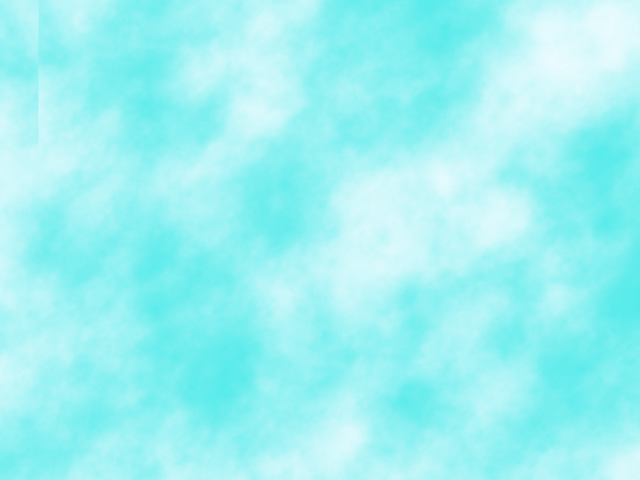
This texture is drawn by a WebGL 2 fragment shader. Its source:

```glsl
#version 300 es
precision highp float;
// Soft turquoise and white clouds: rotated octaves of value noise are summed,
// gently compressed and mapped onto a cyan ramp. A small corner tile samples
// the same clouds at a shift, which leaves a faint straight seam.

#define CLOUD_SCALE 4.5              // coarsest noise cells per canvas height
#define OCTAVES 7
#define GAIN 0.56                    // amplitude ratio between octaves
#define STRETCH 0.84                 // below 1 lengthens clouds along the diagonal
#define CONTRAST 3.2
#define MID_COLOR vec3(0.615, 0.950, 0.955)
#define COLOR_SWING vec3(0.360, 0.040, 0.048)
#define SEAM_CORNER vec2(0.080, 0.690)
#define SEAM_SHIFT vec2(0.070, 0.025)
#define SEED 61.0

uniform vec2 u_resolution;
out vec4 fragColor;

// Integer hash of a lattice point, 0 to 1
float hash(vec2 cell) {
    uvec2 q = uvec2(ivec2(cell) + 32768) * uvec2(1597334673u, 3812015801u);
    uint h = q.x ^ q.y;
    h = (h ^ (h >> 16)) * 2246822519u;
    h = (h ^ (h >> 13)) * 3266489917u;
    h ^= h >> 16;
    return float(h >> 8) / 16777216.0;
}

// Value noise with quintic interpolation
float valueNoise(vec2 p) {
    vec2 cell = floor(p);
    vec2 f = p - cell;
    vec2 w = f * f * f * (f * (f * 6.0 - 15.0) + 10.0);
    float low = mix(hash(cell), hash(cell + vec2(1, 0)), w.x);
    float high = mix(hash(cell + vec2(0, 1)), hash(cell + vec2(1, 1)), w.x);
    return mix(low, high, w.y);
}

// Signed cloud density around zero; each octave is turned to hide the lattice
float clouds(vec2 p) {
    const mat2 turn = mat2(0.8, 0.6, -0.6, 0.8);
    vec2 along = vec2(p.x + p.y, p.y - p.x) * 0.7071;
    vec2 q = along * vec2(STRETCH, 1.0) * CLOUD_SCALE + SEED;
    float sum = 0.0, total = 0.0, amplitude = 1.0;
    for (int i = 0; i < OCTAVES; i++) {
        sum += amplitude * (valueNoise(q) - 0.5);
        total += amplitude;
        amplitude *= GAIN;
        q = turn * q * 2.03 + vec2(17.3, 9.1);
    }
    return sum / total;
}

void main() {
    vec2 p = gl_FragCoord.xy / u_resolution.y;
    float pixel = 1.0 / u_resolution.y;

    // Corner tile: crisp side edge, softer lower edge
    float inside = 1.0 - smoothstep(-pixel, pixel, p.x - SEAM_CORNER.x);
    inside *= smoothstep(-0.004, 0.004, p.y - SEAM_CORNER.y);
    float density = mix(clouds(p), clouds(p + SEAM_SHIFT), inside);

    // Cyan to near-white ramp
    vec3 color = MID_COLOR + COLOR_SWING * tanh(density * CONTRAST);
    fragColor = vec4(color, 1.0);
}
```
